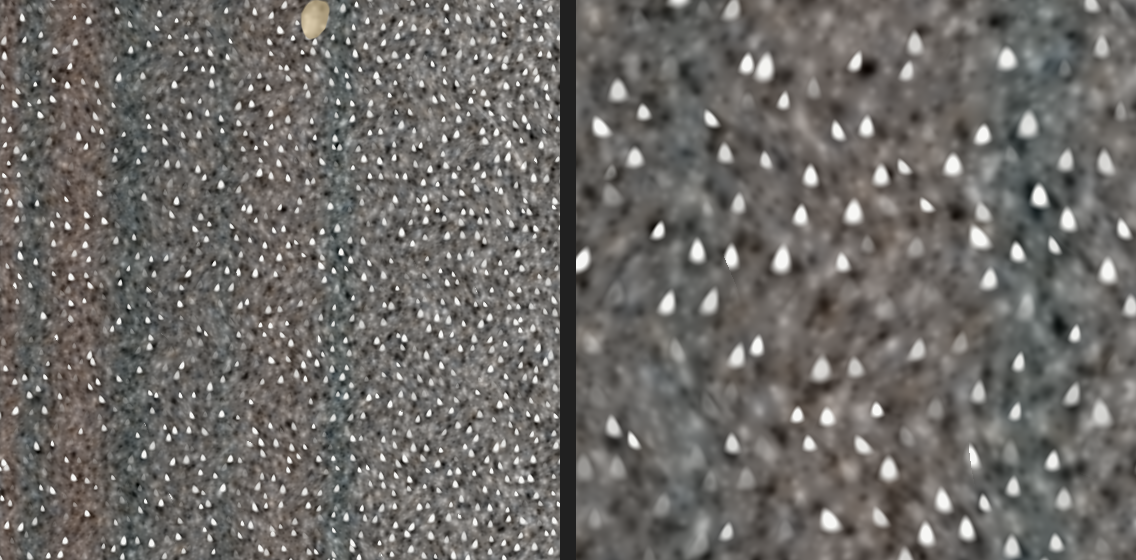
Left: the whole. Right: its middle third, enlarged.
Write a Shadertoy shader that draws this texture.

```glsl
#define BASE_GREY vec3(0.398, 0.388, 0.376)
#define GLINT_WHITE vec3(0.97, 0.97, 0.96)
#define PEBBLE_TAN vec3(0.83, 0.77, 0.65)
#define BROWN_TINT vec3(0.035, -0.004, -0.018)
#define TEAL_TINT vec3(-0.070, -0.036, -0.028)
#define GLINT_CELLS 36.0
#define GLINT_SIZE vec2(0.130, 0.195)
#define MOTTLE_CELLS vec2(96.0, 78.0)
#define MOTTLE_DEPTH 0.21
#define GRAIN_DEPTH 0.10

vec2 hash2(vec2 p) {
    vec3 q = fract(p.xyx * vec3(0.1031, 0.1030, 0.0973));
    q += dot(q, q.yzx + 33.33);
    return fract((q.xx + q.yz) * q.zy);
}

// Soft cellular noise: one light or dark blob per cell, centred on zero
float blobs(vec2 p) {
    vec2 cell = floor(p);
    float sum = 0.0;
    for (int y = -1; y <= 1; y++)
    for (int x = -1; x <= 1; x++) {
        vec2 id = cell + vec2(x, y);
        vec2 d = p - id - hash2(id);
        float tone = 2.0 * hash2(id + 71.0).x - 1.0;
        sum += tone * exp(-5.0 * dot(d, d));
    }
    return sum;
}

// Scattered teardrop glints: x is light, y is the shadow around them
vec2 glints(vec2 p, float density) {
    vec2 cell = floor(p);
    vec2 result = vec2(0.0);
    for (int y = -1; y <= 1; y++)
    for (int x = -1; x <= 1; x++) {
        vec2 id = cell + vec2(x, y);
        vec2 shape = hash2(id + 19.0);
        vec2 fate = hash2(id + 47.0);
        vec2 centre = id + 0.5 + 0.72 * (hash2(id) - 0.5);
        centre.x += 0.25 * (mod(id.y, 2.0) - 0.5);
        vec2 d = p - centre;
        d.x += (shape.y - 0.4) * 0.5 * d.y;
        vec2 q = d / (GLINT_SIZE * mix(0.75, 1.25, shape.x));
        q.x *= 1.0 + 0.35 * clamp(q.y, -1.0, 1.5);
        float strength = fate.x < density ? mix(0.72, 1.12, fate.y) : 0.4 * fate.y;
        float light = strength * smoothstep(1.55, 0.55, length(q));
        float shade = strength * smoothstep(2.9, 1.0, length(q + vec2(-0.5, 0.6)));
        result = max(result, vec2(light, shade));
    }
    return min(result, 1.0);
}

float band(float x, float centre, float width) {
    float t = (x - centre) / width;
    return exp(-t * t);
}

float segmentDistance(vec2 p, vec2 a, vec2 b) {
    vec2 ab = b - a;
    return length(p - a - ab * clamp(dot(p - a, ab) / dot(ab, ab), 0.0, 1.0));
}

void mainImage(out vec4 fragColor, in vec2 fragCoord) {
    vec2 uv = fragCoord / iResolution.y;
    vec2 wave = 0.004 * vec2(sin(uv.y * 37.0 + 9.0 * uv.x), sin(uv.x * 31.0 - 14.0 * uv.y));
    vec2 p = uv + wave;

    // Lighting and vertical stained bands
    float right = smoothstep(0.1, 1.0, uv.x);
    float brown = band(p.x, 0.135, 0.05) + band(p.x, 0.015, 0.02) + 0.45 * band(p.x, 0.50, 0.07);
    float teal = band(p.x, 0.605, 0.028) + 0.8 * band(p.x, 0.235, 0.035)
               + 0.6 * band(p.x, 0.06, 0.025) + 0.5 * band(p.x, 0.40, 0.02);
    float streak = sin(uv.x * 190.0 + 2.0 * sin(uv.x * 67.0)) * (1.0 - right);
    vec3 color = BASE_GREY + mix(-0.018, 0.055, right);
    color += BROWN_TINT * brown + TEAL_TINT * teal + 0.010 * streak;

    // Mottled leathery ground
    float contrast = mix(0.82, 1.18, right);
    float mottle = MOTTLE_DEPTH * blobs(p * MOTTLE_CELLS);
    mottle += GRAIN_DEPTH * blobs(p.yx * 165.0 + 31.0);
    color += contrast * mottle;
    color.rb += vec2(0.014, -0.014) * blobs(p * 44.0 + 90.0);

    // Glints with their shadows
    float density = mix(0.42, 0.90, right) + 0.08 * sin(uv.y * 11.0 + uv.x * 17.0);
    vec2 glint = glints((p + 0.5 * wave.yx) * GLINT_CELLS, density);
    color -= 0.075 * glint.y;
    color = mix(color, GLINT_WHITE, glint.x);

    // Faint scratch
    float scratch = segmentDistance(p, vec2(0.84, 0.83), vec2(0.937, 0.698));
    color += 0.16 * smoothstep(0.006, 0.001, scratch);

    // Small pale pebble at the top
    vec2 q = (p - vec2(0.562, 0.963)) / vec2(0.023, 0.037);
    q.x *= 1.0 - 0.2 * q.y;
    float edge = length(q) + 0.12 * blobs(uv * 60.0);
    vec3 pebble = PEBBLE_TAN - 0.16 * smoothstep(0.2, 1.0, length(q - vec2(-0.25, -0.2)));
    pebble += 0.10 * blobs(uv * 90.0 + 7.0);
    color = mix(color, pebble, smoothstep(1.08, 0.92, edge));

    fragColor = vec4(clamp(color, 0.0, 1.0), 1.0);
}
```
